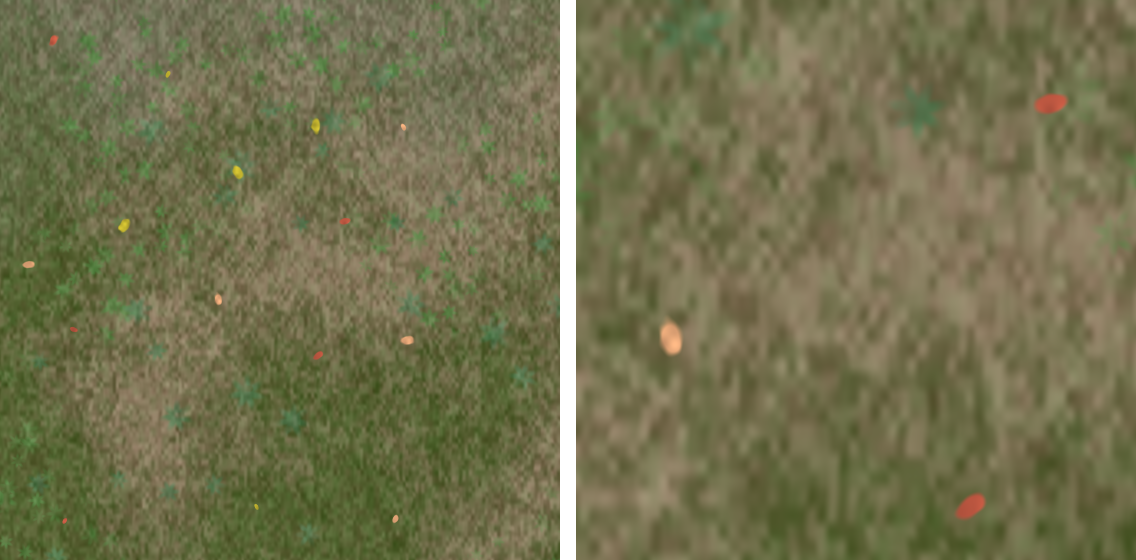
Left, the full canvas; right, a detail of the centre.
A Shadertoy shader for this texture:

```glsl
// Worn meadow turf seen from above, with weed rosettes, clover sprigs and fallen leaves.

const vec3 MOSS_GREEN   = vec3(0.335, 0.385, 0.195);
const vec3 OLIVE        = vec3(0.420, 0.412, 0.270);
const vec3 DRY_STRAW    = vec3(0.530, 0.480, 0.365);
const vec3 GREY_THATCH  = vec3(0.470, 0.470, 0.390);
const vec3 ROSETTE      = vec3(0.325, 0.490, 0.330);
const vec3 CLOVER       = vec3(0.350, 0.530, 0.280);
const vec3 LEAF_PEACH   = vec3(0.880, 0.640, 0.460);
const vec3 LEAF_RED     = vec3(0.760, 0.350, 0.260);
const vec3 LEAF_YELLOW  = vec3(0.760, 0.700, 0.180);

const float PATCH_SCALE   = 3.6;
const float BLADE_SCALE   = 170.0;
const float GRAIN_CONTRAST = 0.22;
const float ROSETTE_CELLS = 9.0;
const float CLOVER_CELLS  = 24.0;
const float LEAF_CELLS    = 6.0;
const float LEAF_DENSITY  = 0.42;

float hash(vec2 p) {
    return fract(sin(dot(p, vec2(127.1, 311.7))) * 43758.5453);
}

float noise(vec2 p) {
    vec2 cell = floor(p), f = fract(p);
    f = f * f * (3.0 - 2.0 * f);
    float low = mix(hash(cell), hash(cell + vec2(1, 0)), f.x);
    float high = mix(hash(cell + vec2(0, 1)), hash(cell + vec2(1, 1)), f.x);
    return mix(low, high, f.y);
}

float fbm(vec2 p) {
    float sum = 0.0, weight = 0.5;
    for (int i = 0; i < 5; i++) {
        sum += weight * noise(p);
        p = mat2(0.8, 0.6, -0.6, 0.8) * p * 2.03 + 17.3;
        weight *= 0.5;
    }
    return sum / 0.97;
}

// Short blades: fine grain, drawn out upright
float bladeGrain(vec2 uv) {
    vec2 sway = uv + 0.004 * noise(uv * 45.0);
    float fine = noise(sway * vec2(1.0, 0.6) * BLADE_SCALE);
    float medium = noise(sway * vec2(0.55, 0.30) * BLADE_SCALE + 31.0);
    float coarse = noise(uv * 0.22 * BLADE_SCALE + 57.0);
    return 0.5 * fine + 0.33 * medium + 0.17 * coarse - 0.5;
}

// Scattered lobed tufts; radius is a share of the cell
float tufts(vec2 uv, float cells, float density, float radius, float seed) {
    vec2 p = uv * cells, home = floor(p);
    float mask = 0.0;
    for (int y = -1; y <= 1; y++)
    for (int x = -1; x <= 1; x++) {
        vec2 id = home + vec2(x, y), key = id + seed;
        vec2 d = p - id - vec2(hash(key), hash(key + 7.7));
        float size = radius * mix(0.6, 1.2, hash(key + 3.1));
        float lobes = 0.80 + 0.20 * cos(7.0 * atan(d.y, d.x) + 6.28 * hash(key + 5.3));
        float tuft = 1.0 - smoothstep(0.45, 1.15, length(d) / (size * lobes));
        mask = max(mask, tuft * step(hash(key + 9.9), density));
    }
    return mask;
}

// Fallen leaves: rgb colour and coverage
vec4 fallenLeaves(vec2 uv) {
    vec2 p = uv * LEAF_CELLS, id = floor(p), key = id + 71.0;
    vec2 centre = 0.15 + 0.7 * vec2(hash(key), hash(key + 4.4));
    vec2 d = (fract(p) - centre) / LEAF_CELLS;
    float angle = 6.28 * hash(key + 8.2), c = cos(angle), s = sin(angle);
    d = mat2(c, s, -s, c) * d;
    float size = mix(0.005, 0.014, hash(key + 2.6));
    float ragged = 0.35 * (noise(uv * 150.0) - 0.5);
    float shape = length(d / vec2(size, 0.62 * size)) + ragged;
    float cover = 1.0 - smoothstep(0.70, 1.20, shape);
    float kind = hash(key + 6.5);
    vec3 tint = kind < 0.4 ? LEAF_PEACH : kind < 0.65 ? LEAF_RED : LEAF_YELLOW;
    tint *= 0.85 + 0.3 * noise(uv * 130.0 + 9.0);
    return vec4(tint, cover * step(hash(key + 1.9), LEAF_DENSITY));
}

void mainImage(out vec4 fragColor, in vec2 fragCoord) {
    vec2 uv = fragCoord / iResolution.y;
    float grain = bladeGrain(uv);

    // Broad moss, olive and straw patches, greyer towards the top
    float dryness = fbm(uv * PATCH_SCALE + 4.0) + 0.25 * grain;
    vec3 color = mix(MOSS_GREEN, OLIVE, smoothstep(0.28, 0.52, dryness));
    color = mix(color, DRY_STRAW, smoothstep(0.48, 0.75, dryness));
    float thatch = smoothstep(0.45, 1.10, uv.y + 0.5 * (fbm(uv * 5.0 + 40.0) - 0.5));
    color = mix(color, GREY_THATCH, 0.65 * thatch);

    // Clover gathers in loose colonies, rosettes stand apart
    float broken = smoothstep(0.20, 0.65, noise(uv * 85.0 + 13.0));
    float corners = abs(uv.x + uv.y - 1.0) * step(0.0, (uv.x - 0.5) * (uv.y - 0.5));
    float colony = smoothstep(0.48, 0.72, fbm(uv * 4.0 + 90.0) + 0.25 * corners);
    float clover = tufts(uv, CLOVER_CELLS, 0.55, 0.50, 23.0) * colony;
    float rosette = tufts(uv, ROSETTE_CELLS, 0.38, 0.27, 5.0);
    color = mix(color, CLOVER, 0.80 * clover * mix(0.4, 1.0, broken));
    color = mix(color, ROSETTE, 0.75 * rosette * mix(0.45, 1.0, broken));

    // Light and dark blades with a slight warm and green drift
    color += GRAIN_CONTRAST * grain;
    float drift = noise(uv * vec2(95.0, 70.0) + 61.0) - 0.5;
    color += 0.05 * drift * vec3(0.8, -0.5, 0.3);

    vec4 leaf = fallenLeaves(uv);
    color = mix(color, leaf.rgb, leaf.a);
    fragColor = vec4(clamp(color, 0.0, 1.0), 1.0);
}
```
